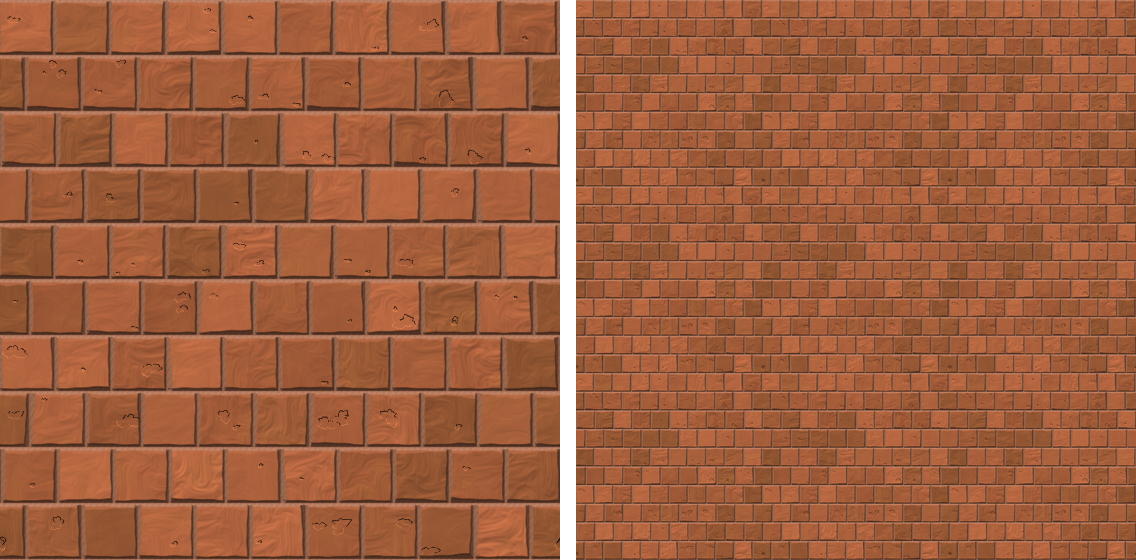
Left: one tile. Right: repeated 3 by 3.
This texture is drawn by a Shadertoy shader. Its source:

```glsl
const float TAU = 6.28318;
const float COUNT = 10.0;

vec4 hash4(vec2 p) {
    vec4 s = vec4(dot(p, vec2(127.1, 311.7)), dot(p, vec2(269.5, 183.3)),
                  dot(p, vec2(419.2, 371.9)), dot(p, vec2(97.3, 157.1)));
    return fract(sin(s) * 43758.5);
}

// Warped, layered sines for lumps and mottling
float relief(vec2 p) {
    float h = 0.0, amp = 0.5;
    for (int i = 0; i < 4; i++) {
        p = mat2(0.8, 0.6, -0.6, 0.8) * p * 1.9;
        p += 0.8 * sin(p.yx * 1.1 + 2.0);
        h += amp * sin(p.x) * sin(p.y);
        amp *= 0.55;
    }
    return h;
}

// Wavy, tapering distance of a face edge from its cell side
float inset(float t, float base, vec4 r) {
    float taper = 0.055 * r.x * r.x * r.x * mix(t, 1.0 - t, step(0.5, r.y));
    float wave = 0.006 * sin(t * 7.0 + r.z * TAU) + 0.004 * sin(t * 17.0 + r.w * TAU);
    return base + taper + wave;
}

// Broken outlines: shaded above, lit below
vec3 addChips(vec3 col, vec2 f, vec2 id, float px) {
    for (int k = 0; k < 3; k++) {
        vec4 r = hash4(id + 23.0 * float(k + 1));
        if (r.x > 0.24) continue;
        vec2 q = (f - mix(vec2(0.12), vec2(0.88), r.yz)) * vec2(1.0, 1.3);
        float len = length(q) + 0.0001;
        float a = atan(q.y, q.x);
        float radius = 0.03 + 0.13 * r.w * r.w;
        radius *= 1.0 + 0.3 * sin(2.0 * a + 9.0 * r.y) + 0.22 * sin(3.0 * a + 20.0 * r.z)
                + 0.12 * sin(7.0 * a + 30.0 * r.w) + 0.06 * sin(13.0 * a);
        float d = len - radius + 0.018 * relief(q * 9.0 + 30.0 * r.yz);
        float line = 1.0 - smoothstep(0.003, 0.004 + px, abs(d));
        float up = (q.y + 0.3 * q.x) / len;
        col *= 1.0 - 0.6 * line * smoothstep(-0.2, 0.4, up);
        col += vec3(0.13, 0.08, 0.04) * line * smoothstep(0.1, -0.6, up);
    }
    return col;
}

void mainImage(out vec4 fragColor, in vec2 fragCoord) {
    vec2 uv = fragCoord / iResolution.xy;
    float px = COUNT / iResolution.y;

    // Staggered rows with a slight shift of their own
    vec2 g = uv * COUNT;
    float row = floor(g.y);
    g.x += 0.5 * mod(row + 1.0, 2.0) + 0.08 * (hash4(vec2(row, 5.0)).x - 0.5);
    vec2 f = fract(g);
    vec2 id = vec2(mod(floor(g.x), COUNT), row);
    vec4 r = hash4(id + 1.0);

    // Signed distances to the four face edges
    float left = f.x - inset(f.y, 0.048, hash4(id + 31.0));
    float right = 1.0 - f.x - inset(f.y, 0.045, hash4(id + 47.0));
    float bottom = f.y - inset(f.x, 0.057, hash4(id + 59.0));
    float top = 1.0 - f.y - inset(f.x, 0.046, hash4(id + 71.0) * vec4(0.6, 1, 1, 1));
    float side = min(left, right), cap = min(bottom, top);

    // Bevels, mitred at the corners
    vec3 flank = mix(vec3(0.60, 0.40, 0.30), vec3(0.40, 0.25, 0.18), step(0.5, f.x));
    vec3 ledge = mix(vec3(0.31, 0.19, 0.14), vec3(0.73, 0.50, 0.39), step(0.5, f.y));
    vec3 joint = mix(ledge, flank, smoothstep(-px, px, cap - side));

    // Mortar between the bevels
    float gapX = min(f.x, 1.0 - f.x), gapY = min(f.y, 1.0 - f.y);
    joint = mix(vec3(0.58, 0.39, 0.30), joint, smoothstep(0.018 - px, 0.018 + px, gapX));
    joint = mix(vec3(0.72, 0.49, 0.38), joint, smoothstep(0.018 - px, 0.018 + px, gapY));
    float grain = sin(TAU * (110.0 * uv.y + 0.6 * sin(TAU * 70.0 * uv.x)))
                + sin(TAU * (90.0 * uv.x - 60.0 * uv.y));
    joint *= 1.0 + 0.03 * grain;

    // Fired clay: tone per brick, mottling and lumps
    vec3 clay = mix(vec3(0.60, 0.335, 0.205), vec3(0.73, 0.41, 0.26), r.x);
    clay = mix(clay, vec3(0.53, 0.32, 0.18), 0.7 * smoothstep(0.72, 1.0, r.y));
    vec2 q = f * 2.6 + 40.0 * r.zw;
    float mottle = relief(q * 0.6 + 9.0);
    clay = mix(clay, vec3(0.60, 0.37, 0.20), 0.35 * smoothstep(0.1, 0.7, mottle));
    float slope = relief(q) - relief(q + vec2(-0.05, 0.11));
    clay *= 1.0 + 0.05 * mottle + mix(0.08, 0.38, r.z) * slope;

    // Lit lip along the upper edge
    float lip = 0.035 + 0.02 * sin(f.x * 6.0 + r.w * TAU) + 0.008 * sin(f.x * 19.0 + r.z * TAU);
    clay = mix(vec3(0.76, 0.44, 0.29), clay, 0.35 + 0.65 * smoothstep(lip - px, lip + px, top));
    clay = addChips(clay, f, id, px);

    // Thin shadow where the face meets its lower and right bevels
    float face = min(side, cap);
    float crease = 1.0 - smoothstep(0.004, 0.008 + px, abs(min(right, bottom)));
    vec3 col = mix(joint, clay, smoothstep(-px, px, face));
    col *= 1.0 - 0.3 * crease * step(0.018, min(gapX, gapY));

    fragColor = vec4(col, 1.0);
}
```
